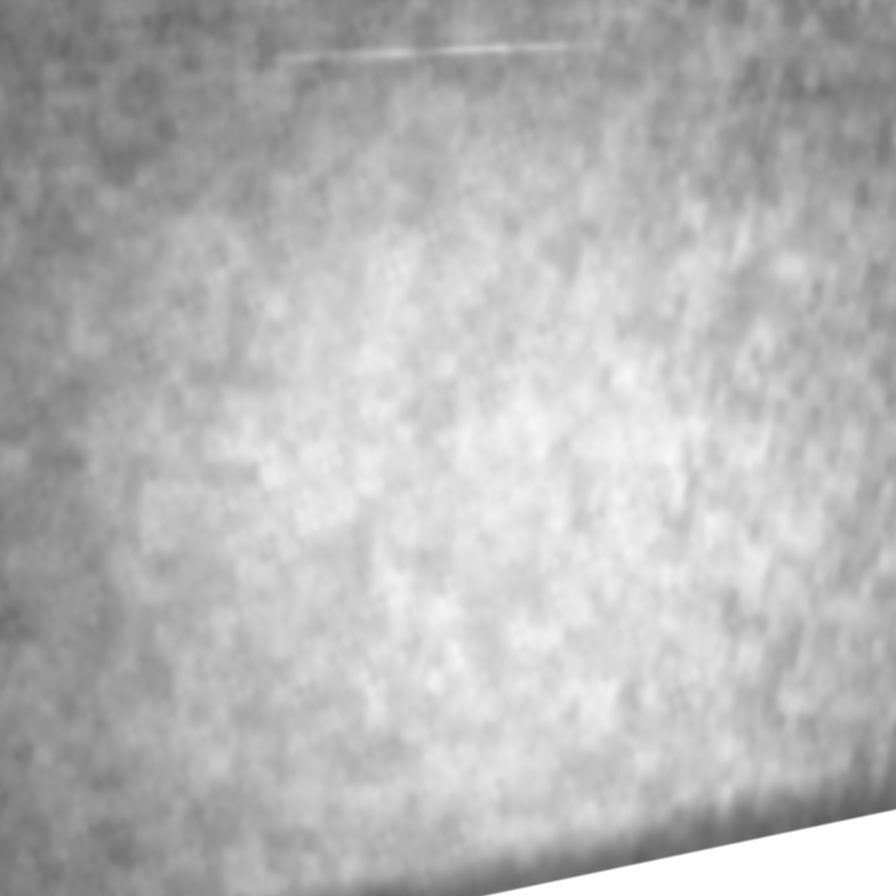
Write a three.js fragment shader that draws this texture.

```glsl
// Softly lit grey mottled sheet with a shaded slanted lower edge over white.
varying vec2 vUv;

#define GLOW_CENTRE vec2(0.56, 0.45)
#define GLOW_RADIUS 0.485
#define GLOW_FALLOFF 3.0
#define SHADE_GREY 0.49
#define GLOW_GAIN 0.385
#define GRAIN_SCALE 22.0
#define GRAIN_GAIN 0.10
#define STREAK_GAIN 0.11
#define SCRATCH_GAIN 0.15
#define EDGE_START 0.54
#define EDGE_SLOPE 0.21
#define EDGE_SHADE 0.40

float hash(vec2 p) {
  return fract(sin(dot(p, vec2(127.1, 311.7))) * 43758.5453);
}

float valueNoise(vec2 p) {
  vec2 cell = floor(p);
  vec2 f = fract(p);
  f = f * f * f * (f * (f * 6.0 - 15.0) + 10.0);
  float low = mix(hash(cell), hash(cell + vec2(1.0, 0.0)), f.x);
  float high = mix(hash(cell + vec2(0.0, 1.0)), hash(cell + vec2(1.0, 1.0)), f.x);
  return mix(low, high, f.y);
}

// Noise centred on zero
float signedNoise(vec2 p) {
  return valueNoise(p) - 0.5;
}

vec2 rotate(vec2 p, float angle) {
  float c = cos(angle);
  float s = sin(angle);
  return vec2(c * p.x - s * p.y, s * p.x + c * p.y);
}

// Broad oval light, with a longer reach towards the bottom
float glow(vec2 p) {
  vec2 d = p - GLOW_CENTRE;
  d.y *= d.y < 0.0 ? 0.88 : 1.03;
  float light = exp(-pow(length(d) / GLOW_RADIUS, GLOW_FALLOFF));
  return SHADE_GREY + GLOW_GAIN * light + 0.05 * (p.x - 0.5);
}

// Soft mottling, slightly taller than wide
float mottle(vec2 p) {
  float sum = 0.0;
  float gain = GRAIN_GAIN;
  vec2 q = p * vec2(1.0, 0.8) * GRAIN_SCALE;
  for (int i = 0; i < 3; i++) {
    sum += gain * signedNoise(rotate(q, 0.35 * float(i) - 0.3) + 17.0 * float(i));
    q *= 2.1;
    gain *= i == 0 ? 1.0 : 0.5;
  }
  return sum;
}

// Leaning upright streaks at the right, level smears at the top
float streaks(vec2 p) {
  vec2 leaning = rotate(p, 0.2);
  float upright = signedNoise(leaning * vec2(75.0, 30.0) + 5.0);
  float smear = signedNoise(rotate(p, -0.05) * vec2(11.0, 60.0) + 9.0);
  float rightSide = 0.2 + 0.8 * smoothstep(0.55, 0.9, p.x);
  return STREAK_GAIN * (upright * rightSide + 0.5 * smear * smoothstep(0.65, 1.0, p.y));
}

// Thin broken light line near the top, with a dim band below it
float scratch(vec2 p) {
  float d = p.y - 0.943 - 0.045 * (p.x - 0.5);
  float span = smoothstep(0.22, 0.46, p.x) * (1.0 - smoothstep(0.53, 0.72, p.x));
  float broken = 0.3 + 0.9 * valueNoise(p * vec2(38.0, 60.0));
  float line = exp(-pow(d / 0.006, 2.0)) * broken;
  float dim = exp(-pow((d + 0.028) / 0.02, 2.0));
  return span * (SCRATCH_GAIN * line - 0.03 * dim);
}

void main() {
  float grey = glow(vUv) + mottle(vUv) + streaks(vUv) + scratch(vUv);

  // Slanted lower edge: shadow above, white below
  float edge = (vUv.y - EDGE_SLOPE * (vUv.x - EDGE_START)) / length(vec2(1.0, EDGE_SLOPE));
  grey *= 1.0 - EDGE_SHADE * (1.0 - smoothstep(0.0, 0.065, edge));
  grey = mix(1.0, grey, smoothstep(-0.002, 0.002, edge));

  gl_FragColor = vec4(vec3(clamp(grey, 0.0, 1.0)), 1.0);
}
```
